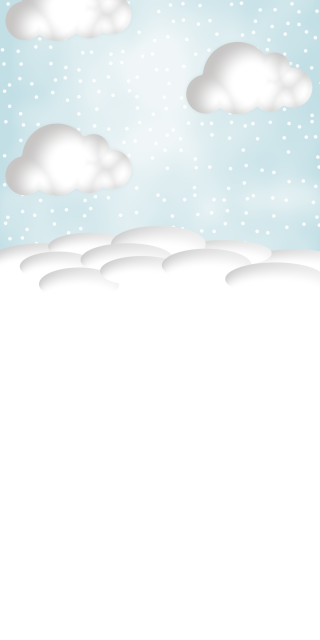
Give the GLSL for this background, as a Shadertoy shader.

```glsl
// Puffy shaded clouds in a pale snowy sky above soft white snow banks.

float hash(vec2 cell) {
    return fract(sin(dot(cell, vec2(127.1, 311.7))) * 43758.55);
}

float valueNoise(vec2 p) {
    vec2 i = floor(p), f = fract(p);
    f = f * f * (3.0 - 2.0 * f);
    return mix(mix(hash(i), hash(i + vec2(1, 0)), f.x),
               mix(hash(i + vec2(0, 1)), hash(i + vec2(1, 1)), f.x), f.y);
}

float glow(vec2 p, vec2 center, vec2 size) {
    vec2 d = (p - center) / size;
    return exp(-dot(d, d));
}

// Rounded union of puffs: xy is the center, z the radius
float cloudDistance(vec2 p) {
    const vec3 puffs[6] = vec3[6](
        vec3(-13.6, 4.9, 6.1), vec3(-3.6, -0.5, 10.9), vec3(7.8, -3.1, 5.0),
        vec3(13.5, 2.9, 6.2), vec3(-3.6, 3.4, 7.8), vec3(6.5, 5.2, 5.2));
    float d = 100.0;
    for (int i = 0; i < 6; i++) {
        float puff = length(p - puffs[i].xy) - puffs[i].z;
        float blend = max(0.8 - abs(d - puff), 0.0);
        d = min(d, puff) - blend * blend * 0.3;
    }
    return d;
}

vec3 skyColor(vec2 p) {
    float light = 0.3 + 0.55 * glow(p, vec2(47, 35), vec2(24, 50));
    light += 0.35 * glow(p, vec2(47, 19), vec2(14, 9));
    light += 0.35 * glow(p, vec2(49, 47), vec2(15, 9));
    light += 0.55 * glow(p, vec2(88, 62), vec2(14, 6));
    light += 0.25 * glow(p, vec2(13, 65), vec2(12, 6));
    light += 0.45 * (valueNoise(p / 13.0) - 0.5) + 0.16 * (valueNoise(p / 6.0) - 0.5);
    light -= 0.3 * exp(-min(p.x, 100.0 - p.x) / 6.0);
    return mix(vec3(0.76, 0.875, 0.9), vec3(0.94, 0.965, 0.97), clamp(light, 0.0, 1.0));
}

// One jittered flake per grid cell, with some cells left empty
float snowMask(vec2 p, float aa) {
    vec2 cell = floor(p / 4.6);
    vec2 jitter = vec2(hash(cell + 3.7), hash(cell + 19.3));
    float d = length(p - (cell + 0.16 + 0.68 * jitter) * 4.6) - 0.55;
    return step(0.28, hash(cell + 41.1)) * smoothstep(aa, -aa, d);
}

void mainImage(out vec4 fragColor, in vec2 fragCoord) {
    // Canvas is 100 wide and 200 tall, measured down from the top
    vec2 uv = fragCoord / iResolution.xy;
    vec2 p = vec2(uv.x, 1.0 - uv.y) * vec2(100, 200);
    float aa = 70.0 / iResolution.x;

    // Sky and falling snow
    vec3 color = skyColor(p);
    color = mix(color, vec3(1), 0.9 * snowMask(p, aa));

    // Clouds, shaded from the upper left
    const vec2 clouds[3] = vec2[3](vec2(21.4, 1.6), vec2(77.9, 24.5), vec2(21.4, 50.0));
    for (int i = 0; i < 3; i++) {
        vec2 q = p - clouds[i];
        float d = cloudDistance(q);
        float shadow = smoothstep(-5.5, 3.5, cloudDistance(q - vec2(4.5, 2.0)));
        float rim = smoothstep(-2.5, 0.0, d);
        vec3 body = vec3(1.0 - 0.22 * shadow - 0.05 * rim * (1.0 - shadow))
                  - vec3(0, 0.005, 0.008) * shadow;
        color = mix(color, vec3(0.8, 0.86, 0.88), 0.2 * smoothstep(1.2, 0.0, d));
        color = mix(color, body, smoothstep(aa, -aa, d));
    }

    // Snow banks from back to front: center x, top y, half width, half height
    color = mix(color, vec3(1), smoothstep(79.0 - aa, 79.0 + aa, p.y));
    const vec4 banks[11] = vec4[11](
        vec4(13.5, 76.0, 16.0, 4.7), vec4(91.7, 77.9, 15.6, 4.2),
        vec4(28.1, 72.7, 13.0, 4.4), vec4(69.8, 75.0, 15.1, 4.2),
        vec4(49.5, 70.6, 14.8, 5.7), vec4(18.2, 78.6, 12.0, 4.7),
        vec4(39.8, 76.0, 14.6, 5.2), vec4(24.7, 83.6, 12.5, 5.2),
        vec4(44.3, 80.0, 13.0, 4.7), vec4(64.6, 77.7, 14.0, 5.2),
        vec4(86.0, 82.0, 15.6, 5.2));
    for (int i = 0; i < 11; i++) {
        vec2 radii = banks[i].zw;
        vec2 q = (p - banks[i].xy) / radii - vec2(0, 1);
        float k = length(q);
        float d = k * (k - 1.0) / max(length(q / radii), 0.001);
        float depth = q.y + sqrt(max(1.0 - q.x * q.x, 0.0));
        float shade = (0.13 - 0.07 * q.x) * (1.0 - smoothstep(-0.1, 1.15, depth));
        color = mix(color, vec3(1.0 - shade), smoothstep(aa, -aa, d));
    }

    fragColor = vec4(color, 1.0);
}
```
